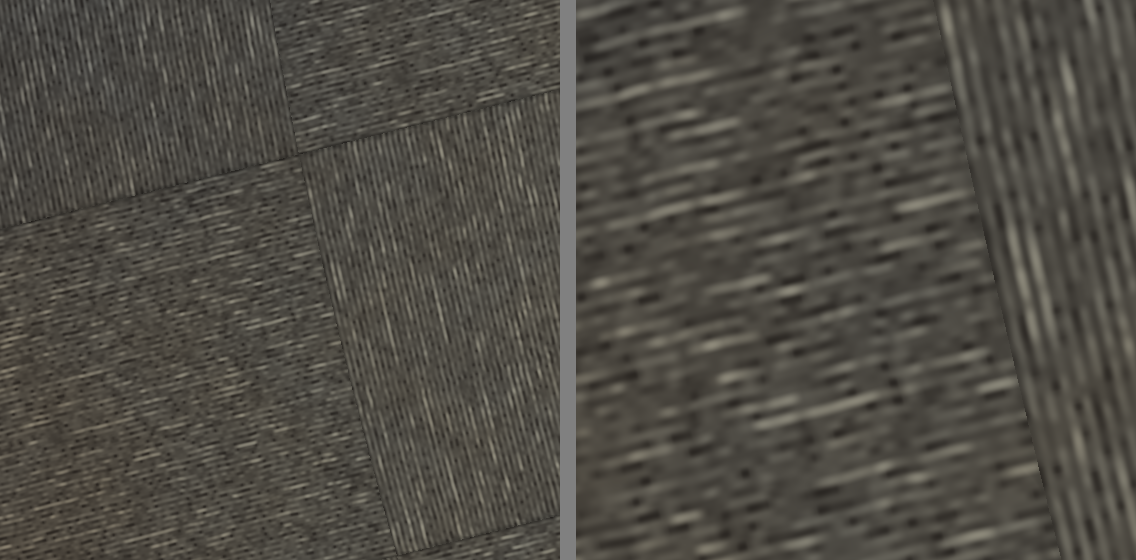
Left: the whole. Right: its middle third, enlarged.
Write a Shadertoy shader that draws this texture.

```glsl
// Draws quarter-turned carpet tiles of ribbed grey-brown yarn with pale broken dashes.
#define TILE 0.76                       // tile side
#define CORNER vec2(0.534, 0.724)       // where four tiles meet
#define LEAN vec3(0.204, 0.056, 0.25)   // column slant, column bend, row slant
#define RIBS 70.0                       // yarn rows per tile
#define STITCHES 88.0                   // stitches along one row
#define DASHES vec2(27.0, 19.0)         // dash cells per row: flat, upright tiles
#define SEAM 0.0045                     // seam half width
#define DARK vec3(0.165, 0.151, 0.135)
#define LIGHT vec3(0.450, 0.440, 0.398)
#define PALE vec3(0.640, 0.625, 0.555)

float hash(vec2 p) {
    vec3 q = fract(p.xyx * 0.1031);
    q += dot(q, q.yzx + 33.33);
    return fract((q.x + q.y) * q.z);
}

// Smooth noise along x, independent for each row number
float rowNoise(float x, float row) {
    float cell = floor(x), t = fract(x);
    t = t * t * (3.0 - 2.0 * t);
    return mix(hash(vec2(cell, row)), hash(vec2(cell + 1.0, row)), t);
}

// Broad uneven patches from layered sines, about -1 to 1
float patches(vec2 p) {
    return 0.5 * sin(p.x * 11.0 + 2.0 * sin(p.y * 7.0))
         + 0.3 * sin(p.y * 23.0 + 2.0 * sin(p.x * 13.0))
         + 0.2 * sin(dot(p, vec2(31.0, -37.0)));
}

// Yarn colour; st.x runs along the rows and st.y across them
vec3 yarn(vec2 st, float upright, float seed) {
    float across = st.y * RIBS + 0.14 * (rowNoise(st.x * 45.0, seed) - 0.5);
    float id = floor(across) + seed;
    float groove = floor(across + 0.5) + seed;
    float rib = 0.5 - 0.5 * cos(6.28318 * fract(across));

    // Long streaks, pale dashes and short stitches on each rib
    float cells = mix(DASHES.x, DASHES.y, upright);
    float shift = hash(vec2(id, 7.0)) * 9.0;
    float streak = rowNoise(st.x * cells * 0.7 + shift, id + 211.0) - 0.5;
    float dash = rowNoise(st.x * cells + shift, id + 503.0);
    dash = smoothstep(0.62, 1.0, dash);
    float stitch = rowNoise(st.x * STITCHES + shift, id + 809.0) - 0.5;

    // Dark pits and stray fibres in the grooves between ribs
    float pit = rowNoise(st.x * STITCHES + hash(vec2(groove, 5.0)) * 9.0, groove + 907.0);

    float tone = 0.36 + (0.20 + 0.11 * upright) * rib - 0.03 * upright;
    tone += rib * (0.28 * streak + (0.46 - 0.12 * upright) * stitch);
    float fibres = 0.42 * (0.5 - pit) - 0.16 * smoothstep(0.7, 1.0, pit);
    tone += (1.0 - rib) * (1.0 - 0.25 * upright) * fibres;
    vec3 color = mix(DARK, LIGHT, clamp(tone, 0.0, 1.0));
    float glint = dash * rib * (0.75 + 0.5 * stitch);
    return mix(color, PALE, 0.66 * glint);
}

void mainImage(out vec4 fragColor, in vec2 fragCoord) {
    vec2 uv = fragCoord / iResolution.y;
    vec2 p = uv - CORNER;

    // Slanted, slightly bent tile grid
    vec2 grid = vec2(p.x + LEAN.x * p.y - LEAN.y * p.y * p.y,
                     p.y - LEAN.z * p.x) / TILE;
    vec2 tile = floor(grid), st = fract(grid);
    float upright = mod(tile.x + tile.y, 2.0);
    float seed = floor(97.0 * hash(tile + 20.0)) + 300.0;

    vec3 color = yarn(upright > 0.5 ? st.yx : st, upright, seed);

    // Soft, frayed dark seams, fainter between columns
    vec2 edge = (0.5 - abs(st - 0.5)) * TILE;
    float fray = SEAM * (0.4 + 1.2 * rowNoise((grid.x + grid.y) * 70.0, 3.0));
    vec2 gap = 1.0 - smoothstep(vec2(0.0), vec2(2.0 * fray), edge);
    color *= 1.0 - max(0.11 * gap.x, 0.22 * gap.y);

    // Room light: dim cool upper left, warm lower left, brighter right
    float coolness = (1.0 - uv.x) * smoothstep(0.3, 1.0, uv.y);
    float warmth = (1.0 - smoothstep(0.0, 0.6, uv.x)) * (1.0 - uv.y);
    color *= 0.995 + 0.05 * uv.x - 0.10 * coolness;
    color *= mix(vec3(1.0), vec3(0.98, 1.0, 1.06), coolness);
    color *= mix(vec3(1.0), vec3(1.01, 0.97, 0.94), warmth);

    // Faint colour drift between yarns
    float drift = patches(uv * 1.7 + 4.0);
    color *= 1.0 + 0.012 * drift * vec3(0.8, 0.0, -1.2);
    fragColor = vec4(color, 1.0);
}
```
